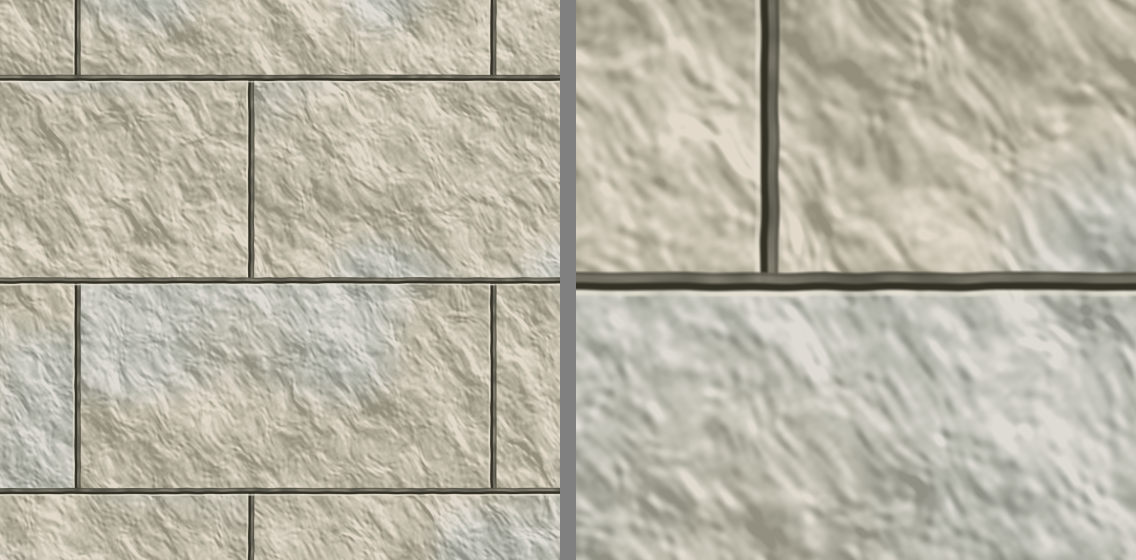
Left: the whole. Right: its middle third, enlarged.
Reproduce this texture procedurally as a three.js fragment shader.

```glsl
// Rough split-faced limestone blocks in a running bond with thin dark joints.
varying vec2 vUv;

#define BLOCK_WIDTH 0.7425
#define COURSE_PAIR 0.738
#define LOWER_COURSE 0.376
#define FIRST_BED 0.120
#define JOINT_HALF 0.0022
#define SHADOW_WIDTH 0.0085
#define GLINT_WIDTH 0.0055
#define EDGE_BLUR 0.0013
#define RELIEF 8.0
#define LIGHT_STEP 0.003

const vec3 STONE_LIGHT = vec3(0.84, 0.81, 0.75);
const vec3 STONE_MID = vec3(0.75, 0.73, 0.66);
const vec3 STONE_DARK = vec3(0.65, 0.63, 0.56);
const vec3 STONE_COOL = vec3(0.73, 0.745, 0.72);
const vec3 JOINT_SHADE = vec3(0.43, 0.42, 0.37);
const vec3 JOINT_DARK = vec3(0.20, 0.19, 0.145);
const vec3 EDGE_GLINT = vec3(0.90, 0.88, 0.82);

float hash(vec2 p) {
  vec3 q = fract(vec3(p.xyx) * 0.1031);
  q += dot(q, q.yzx + 33.33);
  return fract((q.x + q.y) * q.z);
}

float noise(vec2 p) {
  vec2 i = floor(p);
  vec2 f = fract(p);
  f = f * f * (3.0 - 2.0 * f);
  return mix(mix(hash(i), hash(i + vec2(1.0, 0.0)), f.x),
             mix(hash(i + vec2(0.0, 1.0)), hash(i + vec2(1.0, 1.0)), f.x), f.y);
}

// Height of the split face: grain stretched along a falling diagonal, plus ledges.
float stoneHeight(vec2 p) {
  vec2 q = vec2(dot(p, vec2(0.80, 0.60)), dot(p, vec2(-0.60, 0.80)) * 0.62);
  q += 0.014 * (vec2(noise(p * 26.0), noise(p * 26.0 + 41.0)) - 0.5);
  float height = 0.0;
  float amplitude = 1.0;
  float frequency = 20.0;
  for (int i = 0; i < 4; i++) {
    height += amplitude * (noise(q * frequency + float(i) * 17.3) - 0.5);
    amplitude *= 0.65;
    frequency *= 2.03;
  }
  return height + 0.32 * smoothstep(0.44, 0.56, noise(q * 16.0 + 71.0));
}

// Coverage of the interval from a to b.
float band(float d, float a, float b) {
  return smoothstep(a - EDGE_BLUR, a + EDGE_BLUR, d)
       * (1.0 - smoothstep(b - EDGE_BLUR, b + EDGE_BLUR, d));
}

// Joint profile: shaded recess on the positive side, lit arris on the negative.
vec3 drawJoint(vec3 color, float d, float wear) {
  float glint = band(d, -GLINT_WIDTH, -JOINT_HALF);
  float recess = band(d, 0.0, SHADOW_WIDTH);
  float lip = band(d, SHADOW_WIDTH - 0.002, SHADOW_WIDTH);
  color = mix(color, EDGE_GLINT, glint * (0.35 + 0.6 * wear));
  color = mix(color, JOINT_SHADE * (0.78 + 0.4 * wear), recess * 0.95);
  color = mix(color, JOINT_DARK, lip * 0.35);
  return mix(color, JOINT_DARK, band(d, -JOINT_HALF, JOINT_HALF));
}

void main() {
  // Courses alternate between two heights.
  float y = vUv.y - FIRST_BED;
  float pairIndex = floor(y / COURSE_PAIR);
  float inPair = y - pairIndex * COURSE_PAIR;
  float upper = step(LOWER_COURSE, inPair);
  float courseHeight = mix(LOWER_COURSE, COURSE_PAIR - LOWER_COURSE, upper);
  float inCourse = inPair - upper * LOWER_COURSE;
  float bedDistance = inCourse - courseHeight * step(courseHeight * 0.5, inCourse);

  // Every other course is shifted sideways.
  float column = (vUv.x - mix(0.1355, 0.4455, upper)) / BLOCK_WIDTH;
  float endDistance = (fract(column + 0.5) - 0.5) * BLOCK_WIDTH;
  vec2 blockId = vec2(floor(column), pairIndex * 2.0 + upper);

  // Stone relief, lit from the upper right, with its own pattern per block.
  vec2 p = vUv + 3.0 + 5.0 * vec2(hash(blockId + 9.0), hash(blockId + 27.0));
  float height = stoneHeight(p);
  float slope = height - stoneHeight(p + LIGHT_STEP * vec2(0.6, 0.8));
  float blotch = noise(p * 7.0) - 0.5;
  float tone = RELIEF * slope + 1.1 * (height - 0.16) + 0.7 * blotch
             + 0.5 * (noise(p * 230.0) - 0.5) + 0.12 * (hash(blockId) - 0.5);
  tone = clamp(tone, -1.7, 1.5);
  vec3 color = mix(STONE_MID, tone > 0.0 ? STONE_LIGHT : STONE_DARK, abs(tone));

  // Faint cool mineral patches.
  float patches = smoothstep(0.55, 0.85, noise(p * 5.0 + 13.0));
  color += (STONE_COOL - STONE_MID) * patches * 0.7;

  // Upright joints first, then bed joints across them.
  float wear = noise(vUv * 65.0 + 5.0);
  float wobble = 0.0012 * (noise(vUv * 48.0) - 0.5);
  color = drawJoint(color, endDistance + wobble, wear);
  color = drawJoint(color, bedDistance + wobble, wear);

  gl_FragColor = vec4(color, 1.0);
}
```
